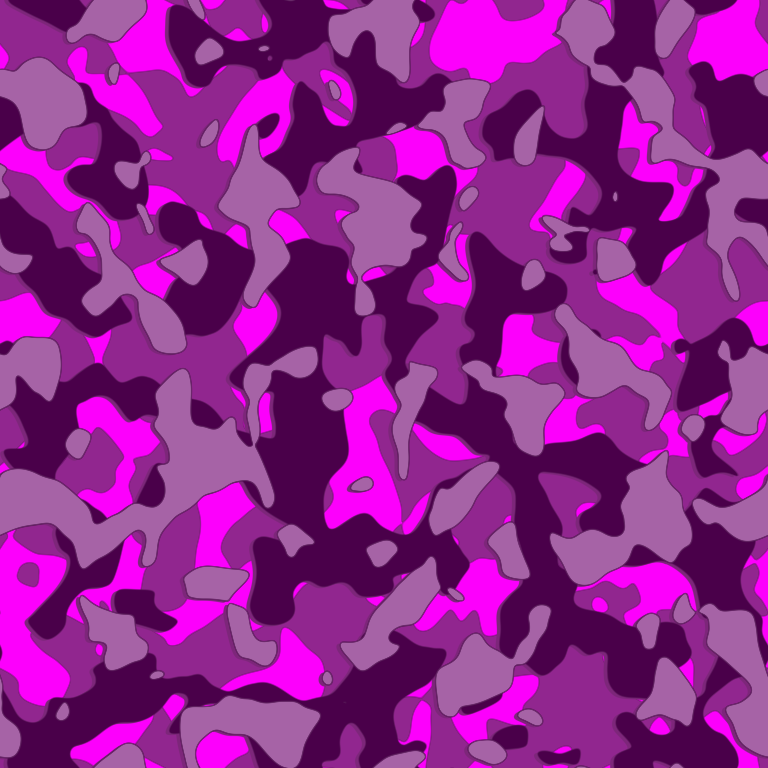
This pattern is drawn by a three.js fragment shader. Its source:

```glsl
varying vec2 vUv;

const vec3 MAGENTA = vec3(0.99, 0.0, 0.99);
const vec3 PURPLE = vec3(0.57, 0.15, 0.56);
const vec3 SHADE = vec3(0.49, 0.15, 0.48);
const vec3 PLUM = vec3(0.29, 0.0, 0.29);
const vec3 MAUVE = vec3(0.65, 0.39, 0.65);
const vec3 OUTLINE = vec3(0.32, 0.08, 0.32);

const vec2 SHADOW_SHIFT = vec2(-0.005, -0.002);
const float EDGE = 0.001;

float hash(vec2 cell, float seed) {
  vec3 p = fract(vec3(cell.xyx + seed * 7.31) * vec3(0.1031, 0.1030, 0.0973));
  p += dot(p, p.yzx + 33.33);
  return fract((p.x + p.y) * p.z);
}

// Slope contribution of one wrapped lattice corner
float corner(vec2 cell, vec2 offset, float period, float seed) {
  float angle = 6.28319 * hash(mod(cell, period), seed);
  return dot(vec2(cos(angle), sin(angle)), offset);
}

// Gradient noise that repeats after one canvas
float noise(vec2 uv, float period, float seed) {
  vec2 p = uv * period;
  vec2 cell = floor(p);
  vec2 f = p - cell;
  vec2 s = f * f * f * (f * (f * 6.0 - 15.0) + 10.0);
  vec2 x = vec2(1.0, 0.0);
  float low = mix(corner(cell, f, period, seed),
                  corner(cell + x, f - x, period, seed), s.x);
  float high = mix(corner(cell + x.yx, f - x.yx, period, seed),
                   corner(cell + 1.0, f - 1.0, period, seed), s.x);
  return mix(low, high, s.y);
}

// Two octaves on a gently bent domain
float blobField(vec2 uv, float period, float seed) {
  vec2 bend = vec2(noise(uv, 7.0, seed + 3.0), noise(uv, 7.0, seed + 5.0));
  vec2 p = uv + 0.05 * bend;
  return noise(p, period, seed) + 0.5 * noise(p, period * 2.0, seed + 1.0);
}

// Approximate signed distance to the blob outline, positive inside
float blobDistance(vec2 uv, float period, float seed, float level) {
  vec2 e = vec2(0.001, 0.0);
  float f = blobField(uv, period, seed);
  vec2 slope = vec2(blobField(uv + e, period, seed),
                    blobField(uv + e.yx, period, seed)) - f;
  return (f - level) * e.x / max(length(slope), 0.0006);
}

float fill(float dist) {
  return smoothstep(-EDGE, EDGE, dist);
}

// Paint a blob with a hairline border
vec3 paint(vec3 below, vec3 ink, float dist, float border) {
  float line = 1.0 - smoothstep(0.0004, 0.0016, abs(dist));
  return mix(mix(below, ink, fill(dist)), OUTLINE, border * line);
}

float plumBlobs(vec2 uv) {
  return blobDistance(uv, 9.0, 23.0, 0.053);
}

float mauveBlobs(vec2 uv) {
  return blobDistance(uv, 11.0, 41.0, 0.158);
}

void main() {
  vec2 uv = vUv;
  vec3 color = paint(MAGENTA, PURPLE, blobDistance(uv, 10.0, 11.0, -0.043), 0.35);

  // Narrow offset shade beneath the upper blobs
  vec2 source = uv - SHADOW_SHIFT;
  float shade = max(plumBlobs(source), mauveBlobs(source));
  color = mix(color, SHADE, fill(shade));

  color = paint(color, PLUM, plumBlobs(uv), 0.3);
  color = paint(color, MAUVE, mauveBlobs(uv), 0.65);
  gl_FragColor = vec4(color, 1.0);
}
```
